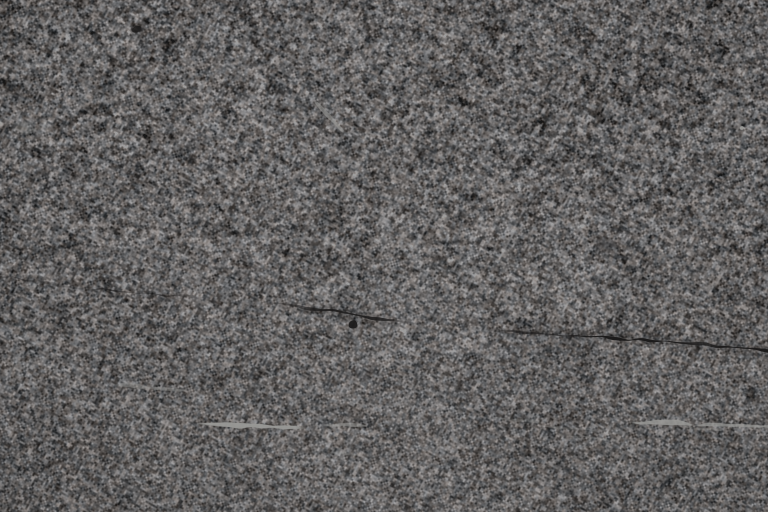
This texture is drawn by a Shadertoy shader. Its source:

```glsl
// Fine-grained grey stone slab with a thin dark crack and pale horizontal veins.

const vec3 STONE_TINT = vec3(1.012, 0.994, 0.992);
const vec3 VEIN_COLOR = vec3(0.60, 0.60, 0.59);
const vec3 CRACK_COLOR = vec3(0.11, 0.105, 0.105);

float hash(vec2 p) {
    vec3 q = fract(vec3(p.xyx) * 0.1031);
    q += dot(q, q.yzx + 33.33);
    return fract((q.x + q.y) * q.z);
}

// Value noise centred on zero
float noise(vec2 p) {
    vec2 cell = floor(p), f = fract(p);
    f = f * f * (3.0 - 2.0 * f);
    float low = mix(hash(cell), hash(cell + vec2(1, 0)), f.x);
    float high = mix(hash(cell + vec2(0, 1)), hash(cell + vec2(1, 1)), f.x);
    return mix(low, high, f.y) - 0.5;
}

// Turned noise layer, so that its lattice stays hidden
float layer(vec2 p, float scale, float angle) {
    float c = cos(angle), s = sin(angle);
    return noise(mat2(c, s, -s, c) * p * scale + scale + 40.0);
}

// Soft round mark with a ragged rim
float spot(vec2 p, vec2 center, float radius, float soft) {
    float d = length((p - center) * vec2(0.85, 1.1)) + radius * 0.8 * noise(p * 130.0);
    return 1.0 - smoothstep(radius - soft, radius + soft, d);
}

// Tapered, wavering streak from a to b
float streak(vec2 p, vec2 a, vec2 b, float width, float soft) {
    vec2 ab = b - a;
    float t = clamp(dot(p - a, ab) / dot(ab, ab), 0.0, 1.0);
    float d = length(p - a - ab * t + vec2(0.0, 0.007 * noise(p * vec2(28, 9))));
    float w = width * sqrt(4.0 * t * (1.0 - t)) * (0.8 + noise(p * 45.0));
    return (1.0 - smoothstep(w - soft, w + soft, d)) * smoothstep(0.0, 0.1, t * (1.0 - t));
}

// Band that fades in around a and out around b
float band(float x, float a, float b, float fade) {
    return smoothstep(a - fade, a + fade, x) * (1.0 - smoothstep(b - fade, b + fade, x));
}

float stoneTone(vec2 p) {
    float upper = smoothstep(0.1, 0.75, p.y);
    float fine = layer(p, 265.0, 0.5);
    float medium = layer(p * vec2(0.9, 1.0), 150.0, 1.1);
    float coarse = layer(p * vec2(0.8, 1.0), 75.0, 0.3);
    float broad = layer(p, 7.0, 0.8) + 0.6 * layer(p, 17.0, 0.4);
    float bedding = noise(p * vec2(5, 95)) * (1.0 - upper);

    float tone = 0.383 + 0.31 * fine + mix(0.21, 0.27, upper) * medium;
    tone += mix(0.06, 0.12, upper) * coarse + 0.035 * broad + 0.035 * bedding;

    // Dark mineral clots, denser towards the top
    float clots = smoothstep(0.16, 0.32, layer(p * vec2(0.8, 1.0), 52.0, 0.7));
    tone -= 0.085 * clots * mix(0.3, 1.0, upper);

    // Centre slightly lighter than the borders
    vec2 fromCenter = (p - vec2(0.8, 0.55)) / vec2(0.95, 0.7);
    return tone + 0.018 - 0.035 * dot(fromCenter, fromCenter);
}

float crack(vec2 p, float soft) {
    float path = 0.457 - 0.099 * p.x - 0.012 * band(p.x, 0.72, 0.9, 0.07);
    path += 0.014 * noise(vec2(p.x * 9.0, 3.0)) + 0.006 * noise(vec2(p.x * 40.0, 8.0));
    float strength = 0.35 * band(p.x, -0.2, 0.33, 0.06)
                   + 0.65 * band(p.x, 0.6, 0.78, 0.04)
                   + 0.85 * band(p.x, 1.02, 1.7, 0.12);
    strength = clamp(strength + 0.15 + 0.6 * noise(vec2(p.x * 24.0, 5.0)), 0.0, 1.0);
    float width = 0.0022 + 0.003 * noise(vec2(p.x * 30.0, 11.0));
    float d = abs(p.y - path);
    float line = 1.0 - smoothstep(width - soft, width + soft, d);
    float halo = 0.2 * exp(-d * d / 0.00008);
    return strength * max(line, halo);
}

float veins(vec2 p, float soft) {
    float v = 0.95 * streak(p, vec2(0.38, 0.174), vec2(0.60, 0.163), 0.0055, soft);
    v = max(v, 0.55 * streak(p, vec2(0.63, 0.172), vec2(0.72, 0.169), 0.004, soft));
    v = max(v, 0.85 * streak(p, vec2(1.23, 0.177), vec2(1.36, 0.172), 0.005, soft));
    v = max(v, 0.75 * streak(p, vec2(1.35, 0.172), vec2(1.54, 0.163), 0.004, soft));
    v = max(v, 0.45 * streak(p, vec2(0.22, 0.248), vec2(0.37, 0.240), 0.005, soft));
    v = max(v, 0.6 * streak(p, vec2(0.612, 0.805), vec2(0.675, 0.74), 0.004, soft));

    // Faint scattered scratches in the lower beds
    for (int i = 0; i < 9; i++) {
        float id = float(i);
        vec2 a = vec2(1.5 * hash(vec2(id, 2.0)), 0.02 + 0.26 * hash(vec2(id, 7.0)));
        vec2 b = a + vec2(0.05 + 0.08 * hash(vec2(id, 4.0)), -0.012);
        v = max(v, 0.28 * streak(p, a, b, 0.0025, soft));
    }
    return v;
}

void mainImage(out vec4 fragColor, in vec2 fragCoord) {
    vec2 p = fragCoord / iResolution.y;
    float soft = max(0.0015, 0.7 / iResolution.y);

    // Stone grain with a trace of warm and cool variation
    float warmth = 0.03 * layer(p, 140.0, 0.2);
    vec3 color = stoneTone(p) * STONE_TINT + warmth * vec3(1.0, 0.0, -0.8);
    color = clamp(color, 0.09, 0.62);

    // Pale marks, then dark ones
    float pale = max(veins(p, soft), 0.35 * spot(p, vec2(0.049, 0.75), 0.014, 0.006));
    pale = max(pale, spot(p, vec2(1.45, 0.75), 0.004, soft));
    color = mix(color, VEIN_COLOR, pale);
    float dark = max(crack(p, soft), 0.9 * spot(p, vec2(0.266, 0.943), 0.008, 0.002));
    dark = max(dark, 0.95 * spot(p, vec2(0.69, 0.367), 0.008, 0.002));
    dark = max(dark, 0.4 * spot(p, vec2(1.18, 0.525), 0.018, 0.006));
    fragColor = vec4(mix(color, CRACK_COLOR, dark), 1.0);
}
```
